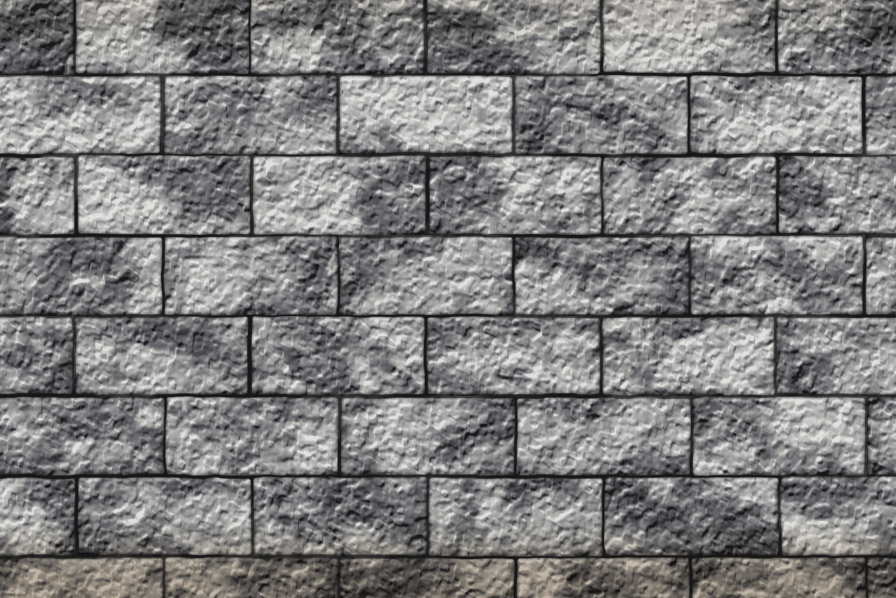
A Shadertoy shader for this texture:

```glsl
vec2 hash2(vec2 p) {
    return fract(sin(vec2(dot(p, vec2(127.1, 311.7)), dot(p, vec2(269.5, 183.3)))) * 4375.85);
}

// Smooth cellular noise: random cell values blended by distance
float cells(vec2 p) {
    vec2 base = floor(p), f = fract(p);
    float sum = 0.0, total = 0.0;
    for (int y = -1; y <= 1; y++)
    for (int x = -1; x <= 1; x++) {
        vec2 cell = vec2(x, y);
        vec2 rnd = hash2(base + cell);
        vec2 r = cell + rnd - f;
        float weight = exp(-6.0 * dot(r, r));
        sum += weight * fract(rnd.x * 17.3 + rnd.y * 31.7);
        total += weight;
    }
    return sum / total;
}

// Coarse chips and fine grit of the split face
float roughness(vec2 p) {
    return 0.6 * cells(p * 58.0) + 0.45 * cells(p * 125.0 + 9.0);
}

// Light and dark mineral clouds, drawn out along a slant
float clouds(vec2 p, float slant) {
    vec2 q = mat2(cos(slant), sin(slant), -sin(slant), cos(slant)) * p * vec2(1.0, 1.6);
    q += 0.035 * (cells(p * 17.0 + 4.0) - 0.5);
    return 0.5 * cells(q * 8.0) + 0.3 * cells(q * 21.0 + 5.0) + 0.2 * cells(q * 48.0);
}

float roundBox(vec2 p, vec2 halfSize, float radius) {
    vec2 q = abs(p) - halfSize + radius;
    return length(max(q, 0.0)) + min(max(q.x, q.y), 0.0) - radius;
}

void mainImage(out vec4 fragColor, in vec2 fragCoord) {
    vec2 p = fragCoord / iResolution.y;
    float pixel = 1.0 / iResolution.y;
    float fromTop = 1.0 - p.y;

    // Running bond: every other course shifts by half a block
    vec2 size = vec2(0.2935, 0.1343);
    float course = floor((fromTop + 0.0093) / size.y);
    float shift = 0.127 + 0.5 * size.x * mod(course, 2.0) + 0.006 * (hash2(vec2(course, 3.0)).x - 0.5);
    float column = floor((p.x - shift) / size.x);
    vec2 id = vec2(column, course);
    vec2 rnd = hash2(id + 20.0), rnd2 = hash2(id + 57.0);
    vec2 local = vec2(p.x - shift - (column + 0.5) * size.x,
                      (course + 0.5) * size.y - 0.0093 - fromTop);

    // Block outline with uneven, chipped edges
    vec2 wobble = vec2(cells(p * 27.0), cells(p * 31.0 + 8.0)) - 0.5;
    vec2 gap = 0.0014 + 0.0016 * rnd2;
    vec2 offset = 0.0018 * (rnd - 0.5);
    float edge = roundBox(local - offset + 0.003 * wobble, 0.5 * size - gap, 0.005);

    // Stone tone and relief lit from above
    vec2 face = p + 7.0 * rnd;
    float cloud = clouds(face, mix(-0.9, 0.9, rnd.y));
    float relief = roughness(face) - roughness(face + vec2(-0.002, 0.0045));
    float patchTone = smoothstep(0.25, 0.75, cloud) - 0.5;
    float tone = 0.52 + 0.09 * (rnd2.x - 0.5) + 0.36 * patchTone + 0.85 * relief;

    // Bright upper lip and shaded lower lip
    float top = 0.5 * size.y - gap.y - local.y;
    float bottom = 0.5 * size.y - gap.y + local.y;
    tone += 0.10 * smoothstep(0.009, 0.002, top);
    tone -= 0.10 * smoothstep(0.012, 0.0, bottom);
    tone = clamp(tone, 0.10, 0.88);
    vec3 color = tone * mix(vec3(0.98, 0.99, 1.03), vec3(1.0, 1.0, 0.99), smoothstep(0.35, 0.65, tone));

    // Earth stain near the foot, faint along the top course
    float stain = smoothstep(0.86, 0.97, fromTop) + 0.3 * smoothstep(0.12, 0.0, fromTop);
    color *= mix(vec3(1.0), vec3(0.85, 0.80, 0.74), stain);

    // Dark open joints, partly closed in places
    float opening = 0.72 + 0.28 * smoothstep(0.3, 0.6, cells(p * 11.0 + 30.0));
    float joint = smoothstep(-1.2 * pixel, 0.8 * pixel, edge) * opening;
    color *= 1.0 - 0.25 * smoothstep(-0.006, 0.0, edge);
    color = mix(color, vec3(0.09, 0.09, 0.09), joint);

    fragColor = vec4(color, 1.0);
}
```
